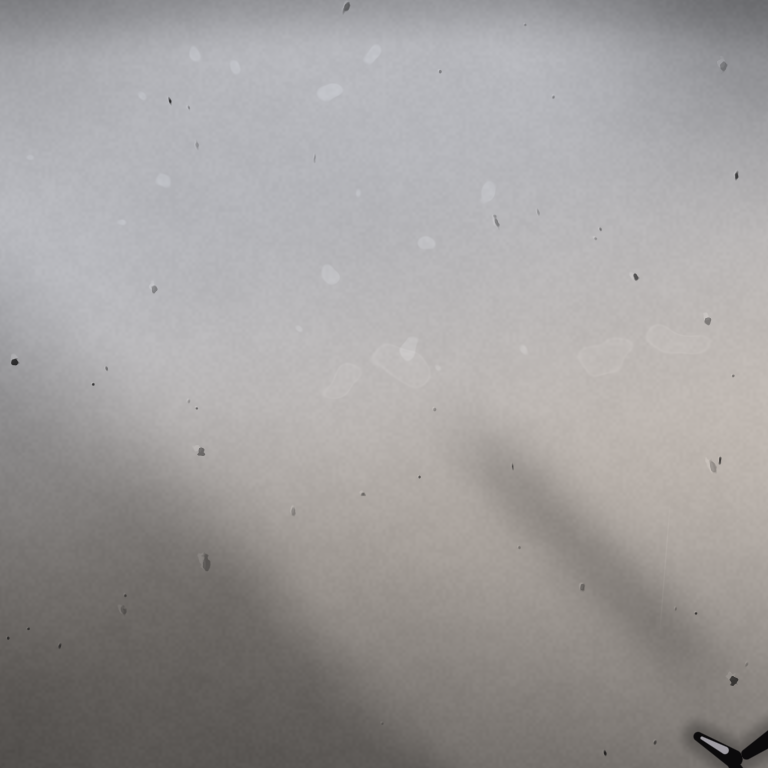
Write a WebGL 1 fragment shader that draws this texture.

```glsl
precision highp float;
// Worn grey plaster in soft daylight, with diagonal shadows, specks, pale stains and a glossy black clip.
uniform vec2 u_resolution;

float hash(vec2 p) {
  vec3 q = fract(vec3(p.xyx) * 0.1031);
  q += dot(q, q.yzx + 33.33);
  return fract((q.x + q.y) * q.z);
}

float noise(vec2 p) {
  vec2 i = floor(p), f = fract(p);
  f = f * f * (3.0 - 2.0 * f);
  return mix(mix(hash(i), hash(i + vec2(1, 0)), f.x),
             mix(hash(i + vec2(0, 1)), hash(i + 1.0), f.x), f.y);
}

float fbm(vec2 p) {
  float sum = 0.0, gain = 0.5;
  for (int i = 0; i < 5; i++) {
    sum += gain * noise(p);
    p = mat2(1.6, 1.2, -1.2, 1.6) * p + 7.3;
    gain *= 0.5;
  }
  return sum;
}

vec2 rotate(vec2 p, float a) {
  return vec2(cos(a) * p.x + sin(a) * p.y, cos(a) * p.y - sin(a) * p.x);
}

// Distance to a capsule whose radius goes from ra at a to rb at b.
float taper(vec2 p, vec2 a, vec2 b, float ra, float rb) {
  float h = clamp(dot(p - a, b - a) / dot(b - a, b - a), 0.0, 1.0);
  return length(p - mix(a, b, h)) - mix(ra, rb, h);
}

float cover(float d) {
  return 1.0 - smoothstep(-0.0012, 0.0012, d);
}

// Broad light: bright above, dim below, with two diagonal shadows.
vec3 daylight(vec2 uv) {
  float cloud = fbm(uv * 4.0) - 0.48;
  float level = mix(0.40, 0.715, smoothstep(-0.06, 0.60, uv.y + 0.13 * uv.x));
  float edge = dot(uv - vec2(0.17, 0.45), vec2(0.733, 0.68)) + 0.05 * cloud;
  float soft = mix(0.04, 0.09, smoothstep(0.1, 0.6, uv.y));
  level *= 1.0 - 0.21 * (1.0 - smoothstep(-1.6 * soft, soft, edge));
  vec2 band = rotate(uv - vec2(0.59, 0.45), -0.78);
  float along = smoothstep(-0.06, 0.14, band.x) * (1.0 - smoothstep(0.36, 0.56, band.x));
  level *= 1.0 - 0.18 * along * exp(-band.y * band.y / 0.0022);
  // Falloff at the upper border and corners.
  level *= 1.0 - 0.22 * smoothstep(0.93, 1.03, uv.y + 0.04 * abs(uv.x - 0.5));
  level *= 1.0 - 0.25 * smoothstep(0.35, 0.0, length(uv - 1.0));
  level *= 1.0 - 0.12 * smoothstep(0.3, 0.0, length(uv - vec2(0, 1)));
  level += 0.045 * cloud;
  float cool = smoothstep(0.2, 0.8, uv.y - 0.3 * (uv.x - 0.4));
  return level * mix(vec3(1.03, 0.99, 0.955), vec3(0.993, 0.998, 1.025), cool);
}

// Faint blotches with a slightly brighter rim, in two pairs.
float stains(vec2 uv) {
  float sum = 0.0;
  vec2 warp = 0.03 * vec2(noise(uv * 28.0), noise(uv * 28.0 + 40.0)) - 0.015;
  for (int i = 0; i < 4; i++) {
    float side = mod(float(i), 2.0), pair = floor(float(i) / 2.0);
    vec2 p = uv + warp - vec2(0.445 + 0.085 * side + 0.35 * pair, 0.505 + 0.013 * side + 0.035 * pair);
    float d = length(rotate(p, 0.5 - 0.8 * side) * vec2(1.0, 1.8)) - 0.035;
    sum += 0.014 * (1.0 - smoothstep(-0.006, 0.006, d)) + 0.018 * exp(-d * d / 0.00001);
  }
  return sum;
}

void main() {
  vec2 uv = gl_FragCoord.xy / u_resolution;
  vec3 color = daylight(uv);

  // Fine plaster grain.
  color += 0.022 * (noise(uv * 230.0) - 0.5) + 0.02 * (fbm(uv * 45.0) - 0.48);
  color += stains(uv);

  // Pale chips, mostly in the upper left.
  for (int i = 0; i < 16; i++) {
    float k = float(i);
    vec2 center = vec2(hash(vec2(k, 3)) * 0.72, 0.48 + 0.47 * hash(vec2(k, 8)));
    float size = mix(0.004, 0.019, pow(hash(vec2(k, 12)), 3.0));
    vec2 p = rotate(uv - center, 6.28 * hash(vec2(k, 17))) * vec2(1.0, 1.5);
    float d = length(p) - size * (0.65 + 0.7 * noise(uv * 75.0 + k));
    color += vec3(0.042, 0.045, 0.047) * (1.0 - smoothstep(-0.003, 0.002, d));
  }

  // Dark pits and short nicks, some with a lit lip.
  for (int i = 0; i < 46; i++) {
    float k = float(i);
    vec2 center = vec2(hash(vec2(k, 31)), hash(vec2(k, 47)));
    float size = mix(0.0013, 0.0058, pow(hash(vec2(k, 53)), 4.0));
    float stretch = 1.0 + 2.2 * pow(hash(vec2(k, 61)), 3.0);
    vec2 p = rotate(uv - center, 0.9 * (hash(vec2(k, 71)) - 0.5));
    float ragged = size * (0.6 + 0.8 * noise(uv * 260.0 + k));
    float pit = cover(length(p * vec2(1.0, 1.0 / stretch)) - ragged);
    float lip = cover(length((p + vec2(size, -size)) * vec2(1.0, 1.0 / stretch)) - ragged);
    color += 0.05 * lip;
    color *= 1.0 - pit * mix(0.22, 0.78, pow(hash(vec2(k, 83)), 2.0));
  }

  // Thin pale scratch.
  float scratch = abs(uv.x - 0.865 - 0.08 * (uv.y - 0.25));
  color += 0.025 * cover(scratch - 0.0008) * smoothstep(0.16, 0.22, uv.y) * smoothstep(0.36, 0.3, uv.y);

  // Glossy black clip in the lower right corner.
  float arm = taper(uv, vec2(0.909, 0.041), vec2(0.955, 0.012), 0.006, 0.012);
  float tip = taper(uv, vec2(0.972, 0.018), vec2(1.01, 0.043), 0.007, 0.011);
  float stem = taper(uv, vec2(0.95, 0.012), vec2(0.965, -0.01), 0.007, 0.008);
  color *= 1.0 - 0.25 * smoothstep(0.025, 0.0, min(arm, tip));
  color = mix(color, vec3(0.045, 0.04, 0.045), cover(min(arm, min(tip, stem))));
  float shine = taper(uv, vec2(0.914, 0.039), vec2(0.944, 0.023), 0.002, 0.005);
  color = mix(color, vec3(0.72, 0.71, 0.74), 0.85 * cover(shine));

  gl_FragColor = vec4(clamp(color, 0.0, 1.0), 1.0);
}
```
